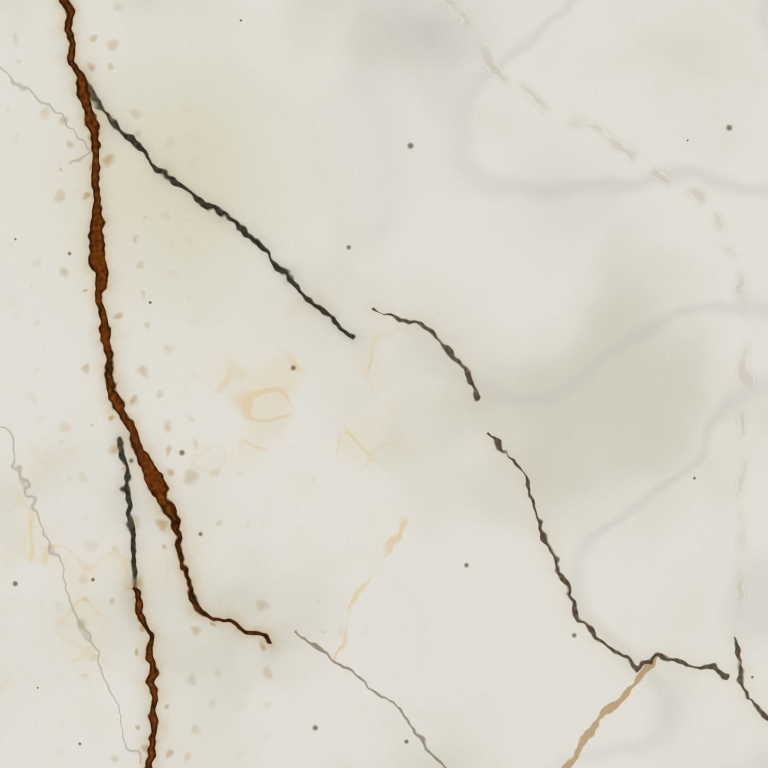
A three.js fragment shader for this texture:

```glsl
// Polished cream marble with rusty fissures, dark crinkled veins and pale cracks.
varying vec2 vUv;

#define PALE vec3(.88, .872, .835)
#define SHADE vec3(.815, .805, .745)
#define MIST vec3(.735, .73, .71)
#define RUST vec3(.4, .2, .055)
#define UMBER vec3(.2, .11, .045)
#define SOOT vec3(.19, .175, .14)
#define TAUPE vec3(.4, .335, .25)
#define OCHRE vec3(.69, .56, .38)
#define CREAM vec3(.87, .79, .64)
#define EDGE .0015
#define CRINKLE .011

vec2 hash2(vec2 p) {
  vec3 q = fract(p.xyx * vec3(.1031, .103, .0973));
  q += dot(q, q.yzx + 33.33);
  return fract((q.xx + q.yz) * q.zy);
}

float corner(vec2 i, vec2 f, vec2 o) {
  return dot(hash2(i + o) * 2. - 1., f - o);
}

// Gradient noise
float noise(vec2 p) {
  vec2 i = floor(p), f = p - i, o = vec2(1, 0);
  vec2 u = f * f * f * (f * (f * 6. - 15.) + 10.);
  return mix(mix(corner(i, f, o.yy), corner(i, f, o.xy), u.x),
             mix(corner(i, f, o.yx), corner(i, f, o.xx), u.x), u.y);
}

float fbm(vec2 p) {
  float sum = 0., amp = 1.;
  for (int i = 0; i < 4; i++) {
    sum += amp * noise(p);
    p = mat2(1.6, 1.2, -1.2, 1.6) * p + 7.3;
    amp *= .5;
  }
  return sum;
}

vec2 warp(vec2 p, float freq) {
  return vec2(noise(p * freq + 11.), noise(p * freq + 47.));
}

float segment(vec2 p, vec2 a, vec2 b) {
  vec2 v = b - a;
  return length(p - a - v * clamp(dot(p - a, v) / dot(v, v), 0., 1.));
}

// Distance to a path through four points
float path(vec2 p, vec4 a, vec4 b) {
  return min(segment(p, a.xy, a.zw), min(segment(p, a.zw, b.xy), segment(p, b.xy, b.zw)));
}

float ink(float d, float width) {
  return 1. - smoothstep(width - EDGE, width + EDGE, d);
}

float blob(vec2 p, float x, float y, float size) {
  vec2 q = (p - vec2(x, y)) / size;
  return exp(-dot(q, q));
}

// Scattered round spots, at most one per grid cell
float spots(vec2 p, float cells, float share, float radius) {
  vec2 id = floor(p * cells), r = hash2(id + 91.);
  vec2 centre = (id + .25 + .5 * hash2(id + 17.)) / cells;
  return step(r.x, share) * (1. - smoothstep(.2, 1., length(p - centre) / radius / (.5 + r.y)));
}

void main() {
  vec2 p = vUv;
  vec2 q = p + CRINKLE * warp(p, 32.) + .0045 * warp(p, 95.);
  vec2 soft = p + .05 * warp(p, 6.) + .014 * warp(p, 26.);
  vec2 loose = p + .018 * warp(p, 20.) + .008 * warp(p, 70.);
  float grit = .004 * noise(p * 55.), fine = noise(p * 180.);

  // Cloudy stone, warm at upper left, misty at right
  vec3 col = mix(PALE, SHADE, smoothstep(0., .8, fbm(soft * 3.2 + 3.) + .12));
  col = mix(col, vec3(.83, .81, .71), .75 * blob(soft, .23, .77, .14));
  col = mix(col, MIST, .55 * blob(soft, .57, .97, .055) + .2 * blob(soft, .74, .74, .07));
  float haze = 1. - smoothstep(0., .07, abs(noise(soft * 4. + 29.)));
  col = mix(col, MIST, .28 * haze * smoothstep(.45, 1., p.x + .3 * p.y));

  // Pale cracks in patches
  float crack = 1. - smoothstep(0., .075, abs(noise(soft * 19. + 5.)));
  float patches = blob(p, .39, .48, .12) + .6 * blob(p, .07, .25, .15);
  patches *= smoothstep(-.05, .25, noise(p * 13. + 8.));
  col = mix(col, CREAM, min(patches * (.35 + crack), .8));

  // Broad cream seam, hairlines and thread
  float seam = path(loose, vec4(.57, 1.02, .66, .89), vec4(.79, .82, .91, .745));
  seam = min(seam, path(loose, vec4(.91, .745, .97, .64), vec4(.97, .48, .965, .2)));
  float lump = smoothstep(-.2, .25, noise(p * 28.));
  col = mix(col, vec3(.79, .75, .68), .55 * lump * (1. - smoothstep(.002, .014, seam)));
  col = mix(col, PALE, .7 * lump * ink(abs(seam - .006), EDGE));
  float hair = path(loose, vec4(-.02, .48, .04, .36), vec4(.09, .22, .18, .01));
  hair = min(hair, path(loose, vec4(0, .91, .06, .86), vec4(.12, .805, .09, .785)));
  col = mix(col, TAUPE, .28 * ink(hair, .0012));
  float thread = path(loose, vec4(.436, .145, .46, .22), vec4(.5, .28, .53, .34));
  col = mix(col, CREAM, .8 * lump * ink(thread, .003));

  // Taupe crinkled vein, ochre branch and faint offshoot
  float vein = path(q, vec4(.49, .596, .56, .57), vec4(.595, .53, .625, .479));
  vein = min(vein, path(q, vec4(.638, .434, .684, .38), vec4(.723, .27, .755, .193)));
  vein = min(vein, path(q, vec4(.755, .193, .827, .128), vec4(.853, .145, .95, .121)));
  vein = min(vein, path(q, vec4(.955, .17, .965, .13), vec4(.974, .09, 1.01, .055)));
  float branch = path(q, vec4(.853, .145, .82, .1), vec4(.78, .065, .73, -.01));
  float faint = path(q, vec4(.385, .177, .436, .14), vec4(.52, .075, .585, -.01));
  col = mix(col, OCHRE, .75 * ink(branch, .004 + grit) + .16 * exp(-vein * 110.));
  col = mix(col, TAUPE, .6 * ink(faint, .0016 + .5 * grit));
  col = mix(col, mix(TAUPE, SOOT, .5 + fine), .9 * ink(vein, .0024 + grit));

  // Sooty diagonal vein and lower fork
  float dark = path(q, vec4(.105, .9, .143, .844), vec4(.234, .759, .332, .688));
  dark = min(dark, path(q, vec4(.332, .688, .36, .66), vec4(.39, .622, .46, .561)));
  dark = min(dark, path(q, vec4(.157, .43, .165, .36), vec4(.174, .28, .174, .22)));
  col = mix(col, TAUPE, .25 * exp(-dark * 150.));
  col = mix(col, SOOT * (1. + .7 * fine), .94 * ink(dark, .0031 + grit));

  // Rusty fissure, swollen midway and thin at its tail
  float rust = path(q, vec4(.08, 1.02, .098, .92), vec4(.124, .83, .126, .67));
  rust = min(rust, path(q, vec4(.126, .67, .137, .57), vec4(.15, .48, .208, .362)));
  float tail = path(q, vec4(.208, .362, .234, .297), vec4(.254, .208, .352, .167));
  float fork = path(q, vec4(.174, .23, .195, .167), vec4(.202, .075, .193, -.01));
  float swell = .006 * blob(p, .205, .37, .05) + .004 * blob(p, .126, .68, .05);
  float inside = .0062 + swell + .007 * noise(p * 24.) - rust;
  inside = max(inside, max(.0027 + swell - tail, .005 + grit - fork));
  col = mix(col, OCHRE, .4 * exp(min(inside, 0.) * 130.));
  vec3 ore = mix(UMBER, RUST, smoothstep(.0005, .005, inside + grit));
  col = mix(col, ore * (1. + .5 * fine), smoothstep(-EDGE, EDGE, inside));

  // Rust freckles beside the fissure and sparse dark specks
  float near = exp(inside * 22.) * step(inside, 0.);
  col = mix(col, OCHRE, .7 * near * spots(q, 30., .45, .008));
  col = mix(col, TAUPE, .75 * spots(p, 14., .09, .004));

  gl_FragColor = vec4(col + .012 * fine, 1.);
}
```
